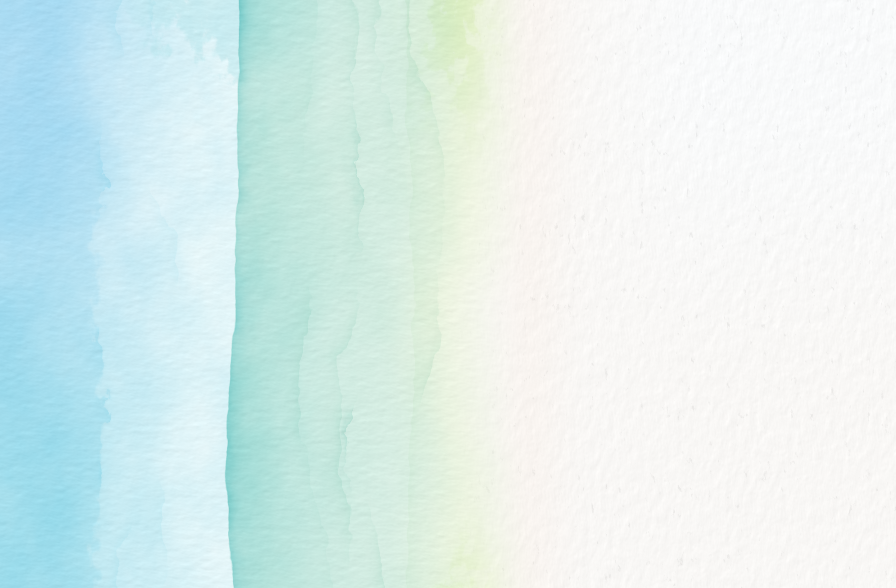
Write a Shadertoy shader that draws this background.

```glsl
// Vertical watercolor washes, blue to teal to lime, bleeding into white textured paper
#define SEAM_X 0.265        // hard teal seam
#define BLUE_EDGE_X 0.112   // drying line of the blue wash
#define MINT_EDGE_X 0.392   // drying line inside the mint wash
#define LIME_EDGE_X 0.460   // faint start of the lime wash
#define PAPER_X 0.572       // middle of the fade to bare paper
#define EDGE_WOBBLE 0.034
#define MOTTLE 0.070        // blotchiness of the pigment
#define BUMP_STRENGTH 0.085
#define GRAIN_STRENGTH 0.070

const vec3 PALE = vec3(0.885, 0.96, 0.972);
const vec3 TEAL = vec3(0.62, 0.86, 0.845);
const vec3 DEEP_TEAL = vec3(0.34, 0.74, 0.75);
const vec3 MINT = vec3(0.842, 0.930, 0.886);
const vec3 LIME = vec3(0.925, 0.956, 0.868);

float hash(vec2 p) {
    return fract(sin(dot(p, vec2(127.1, 311.7))) * 43758.5);
}

float noise(vec2 p) {
    vec2 i = floor(p), f = fract(p);
    f = f * f * (3.0 - 2.0 * f);
    return mix(mix(hash(i), hash(i + vec2(1, 0)), f.x),
               mix(hash(i + vec2(0, 1)), hash(i + vec2(1, 1)), f.x), f.y);
}

// Fractal noise centered near zero
float fbm(vec2 p) {
    float sum = 0.0, amp = 0.5;
    for (int i = 0; i < 5; i++) {
        sum += amp * noise(p);
        p = mat2(1.6, 1.2, -1.2, 1.6) * p + 7.3;
        amp *= 0.5;
    }
    return sum - 0.485;
}

float bell(float x, float center, float width) {
    float d = (x - center) / width;
    return exp(-d * d);
}

// Pigment gathered just inside a drying edge, d > 0 is inside
float rim(float d, float width) {
    float soft = 0.8 / iResolution.x;
    return smoothstep(-soft, soft, d) * exp(-max(d, 0.0) / width);
}

// Relief of the paper lit from the upper left
float emboss(vec2 p, vec2 scale) {
    vec2 toLight = vec2(-0.002, 0.003);
    return fbm(p * scale) - fbm((p + toLight) * scale);
}

void mainImage(out vec4 fragColor, in vec2 fragCoord) {
    vec2 uv = fragCoord / iResolution.xy;
    vec2 p = fragCoord / iResolution.y;
    float x = uv.x, y = uv.y;
    float cloud = fbm(p * 4.0);
    float blotch = fbm(p * vec2(12.0, 9.0) + 57.0);
    float ragged = fbm(p * vec2(20.0, 13.0) + 31.0) + 0.55 * fbm(p * vec2(60.0, 45.0));
    float pixel = 1.0 / iResolution.x;

    // Blue wash and pale strip
    vec3 blue = mix(vec3(0.61, 0.86, 0.92), vec3(0.67, 0.86, 0.95), smoothstep(0.1, 0.85, y));
    float blueDist = BLUE_EDGE_X + EDGE_WOBBLE * (ragged + 0.5 * cloud) - x;
    float crisp = 1.0 - smoothstep(0.6, 0.85, y);
    float blueWidth = mix(0.045, 0.004, crisp);
    float blueAmount = 0.8 * (1.0 - smoothstep(0.025, 0.25, x + 0.04 * cloud))
                     + 0.2 * smoothstep(-blueWidth, blueWidth, blueDist);
    vec3 left = mix(PALE, blue, clamp(blueAmount + 0.2 * cloud + 0.25 * blotch, 0.0, 1.0));
    float bluePatch = crisp * smoothstep(0.06, 0.2, y) * smoothstep(-0.15, 0.2, blotch + 0.4 * ragged);
    left -= vec3(0.14, 0.05, 0.03) * bluePatch * rim(blueDist, 0.005);

    // Cyan bloom hanging from the top of the pale strip
    float bloomDist = y - 0.94 + 0.9 * (x - 0.19) + 0.3 * ragged;
    float bloom = smoothstep(0.0, 0.05, bloomDist) * smoothstep(0.11, 0.2, x);
    left = mix(left, vec3(0.72, 0.90, 0.92), 0.5 * bloom);

    // Teal wash, pooled in soft horizontal bands
    float seam = SEAM_X - 0.013 * bell(y, 0.22, 0.2) + 0.006 * ragged;
    float seamDist = x - seam;
    float pool = 0.30 + 0.5 * bell(y, 1.0, 0.13) + 0.42 * bell(y, 0.13, 0.25)
               + 0.24 * bell(y, 0.48, 0.13);
    float tealFade = 1.0 - smoothstep(0.25, 0.46, x + 0.08 * cloud);
    vec3 right = mix(MINT, TEAL, clamp(tealFade * (pool + 0.6 * cloud + 0.5 * blotch), 0.0, 1.0));
    float seamInk = (0.2 + 0.4 * pool) * (1.0 + 0.8 * ragged);
    right = mix(right, DEEP_TEAL, seamInk * (0.75 * rim(seamDist, 0.007) + 0.3 * rim(seamDist, 0.025)));

    // Drying line in the mint wash
    float mintDist = MINT_EDGE_X + EDGE_WOBBLE * (ragged + 0.6 * cloud) - x;
    float mintPatch = smoothstep(-0.12, 0.2, fbm(vec2(3.0, p.y * 7.0)) + 0.2 * bell(y, 0.63, 0.12));
    right -= vec3(0.12, 0.055, 0.065) * mintPatch * rim(mintDist, 0.006);

    // Lime wash with darker blooms at top and bottom
    right = mix(right, LIME, smoothstep(0.42, 0.53, x + 0.06 * cloud));
    float limeDist = x - LIME_EDGE_X - 0.025 * cloud - 0.012 * ragged;
    right -= vec3(0.025, 0.011, 0.028) * rim(limeDist, 0.014);
    float limeBloom = bell(x, 0.515, 0.05) * (bell(y, 1.0, 0.2) + 0.7 * bell(y, 0.0, 0.09));
    right -= vec3(0.03, 0.012, 0.07) * limeBloom * (0.5 + smoothstep(-0.05, 0.06, ragged));

    // Faint wandering tide lines left by earlier drops
    for (int i = 0; i < 6; i++) {
        float k = float(i), seed = 5.0 + 17.0 * k;
        float lineX = (k < 2.0 ? 0.145 + 0.045 * k : 0.275 + 0.04 * k)
                    + 0.08 * fbm(vec2(seed, p.y * 4.0)) + 0.018 * ragged;
        float patchy = smoothstep(-0.05, 0.2, fbm(vec2(p.y * 5.0, seed)));
        float tide = patchy * rim(lineX - x, 0.009);
        left -= vec3(0.05, 0.018, 0.012) * tide;
        right -= vec3(0.065, 0.03, 0.04) * tide * smoothstep(0.29, 0.34, x);
    }

    // Mottled pigment, then bare paper with a faint blush where the lime ends
    float mottle = MOTTLE * (blotch + 0.5 * ragged);
    left -= vec3(1.0, 0.35, 0.2) * mottle;
    right -= vec3(0.7, 0.3, 0.45) * mottle;
    float bareEdge = PAPER_X - 0.028 * bell(y, 0.4, 0.25);
    float bare = smoothstep(bareEdge - 0.07, bareEdge + 0.035, x + 0.035 * cloud);
    vec3 paper = mix(vec3(0.975, 0.97, 0.962), vec3(0.975, 0.98, 0.982), smoothstep(0.3, 0.9, y) * smoothstep(0.6, 0.8, x));
    paper -= vec3(0.0, 0.012, 0.02) * bell(x, 0.59, 0.04);
    right = mix(right, paper, bare);
    vec3 color = mix(left, right, smoothstep(-pixel, pixel, seamDist));

    // Fine laid grain under the washes, pitted plaster on the bare side
    float grain = GRAIN_STRENGTH * emboss(p, vec2(60.0, 130.0));
    float bumps = BUMP_STRENGTH * emboss(p, vec2(95.0, 55.0));
    float pits = smoothstep(0.2, 0.36, fbm(p * vec2(130.0, 65.0) + 11.0));
    color += mix(grain, bumps - 0.05 * pits, smoothstep(0.48, 0.6, x));
    fragColor = vec4(clamp(color, 0.0, 1.0), 1.0);
}
```
